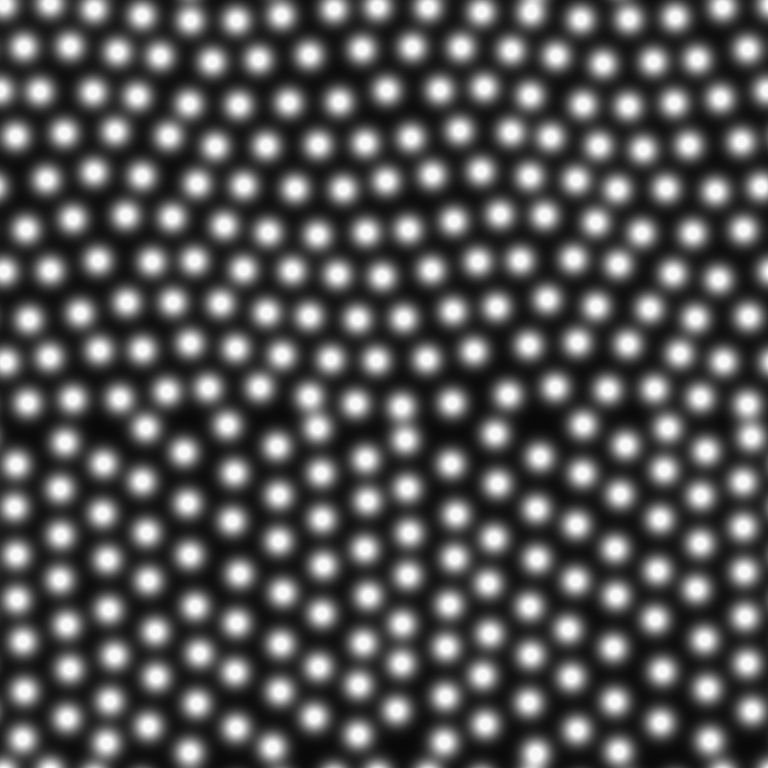
A three.js fragment shader for this pattern:

```glsl
// Soft white dots on black, packed in two bands of bent honeycomb turned by a right angle.
varying vec2 vUv;

const float TAU = 6.2831853;
const vec2 DOT_COUNT = vec2(16.0, 18.0); // dots per row, rows; even rows tile seamlessly
const float DOT_RADIUS = 0.0182;
const float DOT_PEAK = 1.12;             // above one, so the cores saturate
const float JITTER = 0.15;               // fraction of a cell
const float BLACK = 0.03;
const float WHITE = 0.97;

vec2 hash2(vec2 p) {
  vec2 k = vec2(dot(p, vec2(127.1, 311.7)), dot(p, vec2(269.5, 183.3)));
  return fract(sin(k) * 43758.5453);
}

// Slow periodic drift that bends the rows and columns.
vec2 bend(vec2 p) {
  return vec2(0.007 * sin(TAU * (2.0 * p.y - p.x + 0.15)),
              0.011 * sin(TAU * (2.0 * p.x + p.y + 0.21)));
}

// Swaps the axes, so that rows become columns.
vec2 orient(vec2 p, bool upright) {
  return upright ? p.yx : p;
}

// Every second row is pushed half a cell sideways.
float rowShift(float row) {
  return 0.5 * mod(row, 2.0);
}

float softDot(vec2 d, float radius) {
  return exp(-dot(d, d) / (radius * radius));
}

// Glow of the nearest dots of one lattice, kept only within a band of heights.
float bandField(vec2 p, bool upright, vec2 origin, vec2 band) {
  vec2 grid = (orient(p - bend(p), upright) - origin) * DOT_COUNT;
  float sum = 0.0;
  for (int j = -1; j <= 1; j++) {
    float row = floor(grid.y) + float(j);
    float shift = rowShift(row);
    float column = floor(grid.x - shift);
    for (int i = -1; i <= 1; i++) {
      vec2 cell = vec2(column + float(i), row);
      vec2 home = orient(origin + (cell + 0.5 + vec2(shift, 0.0)) / DOT_COUNT, upright);
      float height = fract(home.y);
      float kept = step(band.x, height) * step(height, band.y);
      vec2 jitter = (hash2(mod(cell, DOT_COUNT)) - 0.5) * JITTER / DOT_COUNT;
      sum += kept * softDot(p - home - bend(home) - jitter, DOT_RADIUS);
    }
  }
  return sum;
}

void main() {
  // Level rows above, upright columns below.
  float field = bandField(vUv, false, vec2(0.0, 0.0122), vec2(0.47, 0.995))
              + bandField(vUv, true, vec2(0.0), vec2(0.02, 0.45));
  float tone = mix(BLACK, WHITE, min(DOT_PEAK * field, 1.0));
  gl_FragColor = vec4(vec3(tone), 1.0);
}
```
